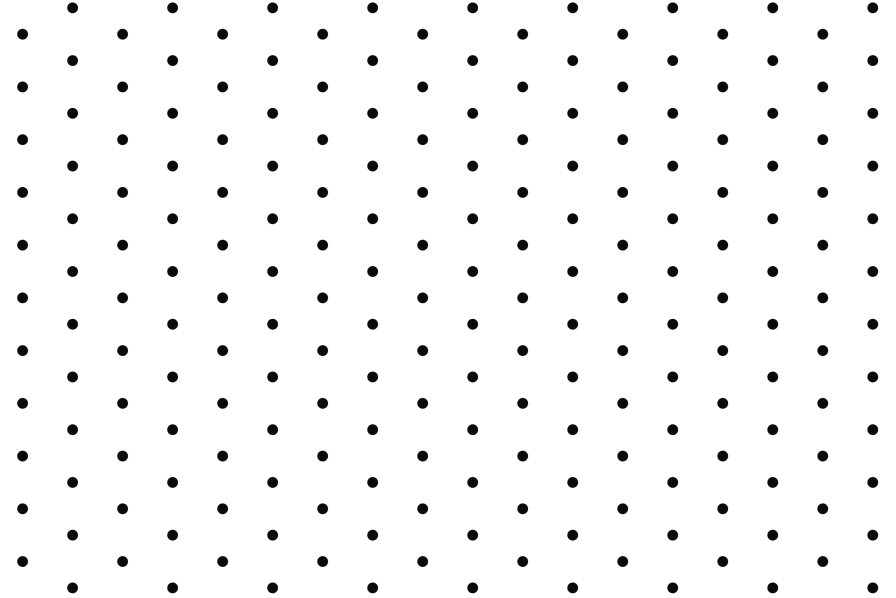
Reproduce this pattern procedurally as a Shadertoy shader.

```glsl
// Staggered grid of small black dots on a white ground.

// Lengths are in units of the canvas height.
const vec2 DOT_SPACING = vec2(0.08363, 0.08818); // column pitch, pitch within a column
const vec2 FIRST_DOT = vec2(0.0378, 0.0610);     // lowest dot of the leftmost column
const float DOT_RADIUS = 0.0090;
const vec3 DOT_COLOR = vec3(0.04);
const vec3 GROUND_COLOR = vec3(1.0);

// Signed distance to the nearest dot; odd columns are shifted by half a pitch.
float dotGridDistance(vec2 p) {
    vec2 grid = (p - FIRST_DOT) / DOT_SPACING;
    float column = floor(grid.x + 0.5);
    grid.y += 0.5 * mod(column, 2.0);
    vec2 fromCenter = (fract(grid + 0.5) - 0.5) * DOT_SPACING;
    return length(fromCenter) - DOT_RADIUS;
}

void mainImage(out vec4 fragColor, in vec2 fragCoord) {
    vec2 p = fragCoord / iResolution.y;
    float pixel = 1.0 / iResolution.y;

    // Antialiased coverage over about one pixel
    float coverage = 1.0 - smoothstep(-0.7 * pixel, 0.7 * pixel, dotGridDistance(p));
    fragColor = vec4(mix(GROUND_COLOR, DOT_COLOR, coverage), 1.0);
}
```
